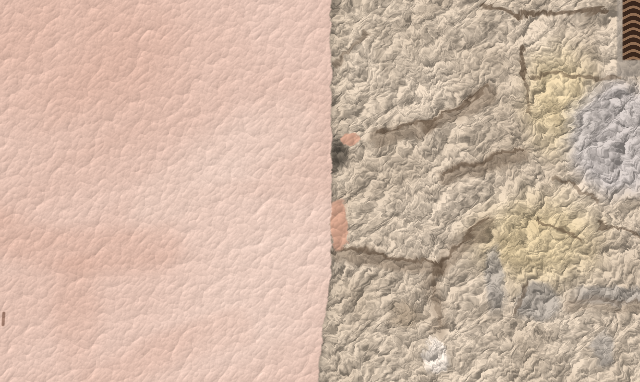
A Shadertoy shader for this texture:

```glsl
// Weathered wall: smooth pink plaster on the left, rough bare masonry on the right.
// Cellular bumps lit from the upper left give the grain, layered sines give stains
// and ragged outlines, and soft segments and ellipses place the cracks and patches.

const vec2 LIGHT_DIR = vec2(-0.6, 0.8);

vec2 hash2(vec2 p) {
    vec3 q = fract(vec3(p.xyx) * vec3(0.1031, 0.103, 0.0973));
    q += dot(q, q.yzx + 33.33);
    return fract((q.xx + q.yz) * q.zy);
}

// Squared distance to the nearest scattered point
float cellular(vec2 p) {
    vec2 cell = floor(p), f = p - cell;
    float nearest = 2.0;
    for (int j = -1; j <= 1; j++)
    for (int i = -1; i <= 1; i++) {
        vec2 o = vec2(i, j);
        vec2 d = o + hash2(cell + o + 40.0) - f;
        nearest = min(nearest, dot(d, d));
    }
    return nearest;
}

// Layered, folded sines, roughly -1 to 1
float stains(vec2 p) {
    float sum = 0.0, amp = 0.55;
    for (int i = 0; i < 5; i++) {
        p = mat2(0.8, 0.6, -0.6, 0.8) * p * 1.75 + 0.8 * sin(p.yx * 1.2 + float(i));
        sum += amp * sin(p.x) * cos(p.y);
        amp *= 0.72;
    }
    return sum;
}

// Bump height whose octaves contribute equal slopes
float relief(vec2 p, float scale, int octaves) {
    float h = 0.0;
    for (int i = 0; i < octaves; i++) {
        vec2 q = p * scale + 0.35 * sin(p.yx * scale * 1.9 + float(i));
        h -= cellular(q + 17.0 * float(i)) / scale;
        scale *= 0.53;
    }
    return h;
}

float slopeLight(vec2 p, float scale, int octaves, float reach) {
    return (relief(p, scale, octaves) - relief(p + reach * LIGHT_DIR, scale, octaves)) / reach;
}

float crack(vec2 p, vec2 a, vec2 b, float width) {
    vec2 d = b - a;
    float t = clamp(dot(p - a, d) / dot(d, d), 0.0, 1.0);
    return 1.0 - smoothstep(0.3 * width, width, length(p - a - d * t));
}

// Dark lip with a wider shadow beneath it
float ledge(vec2 p, vec2 a, vec2 b) {
    return 0.5 * crack(p, a, b, 0.007) + 0.55 * crack(p + vec2(0.0, 0.014), a, b, 0.032);
}

float patchMask(vec2 p, vec2 centre, vec2 radius, float soft) {
    return 1.0 - smoothstep(1.0 - soft, 1.0 + soft, length((p - centre) / radius));
}

vec3 plaster(vec2 p) {
    float tone = stains(p * vec2(2.2, 3.0) + 1.7);
    vec3 col = vec3(0.885, 0.755, 0.695) + 0.022 * tone * vec3(0.7, 1.0, 1.1);
    // Worn ochre areas and pale sweeps
    float worn = 0.8 * patchMask(p, vec2(0.2, 0.9), vec2(0.33, 0.2), 0.7);
    vec2 wavy = p + vec2(0.0, 0.025 * sin(p.x * 9.0) + 0.012 * tone);
    worn += 0.6 * crack(wavy, vec2(-0.1, 0.4), vec2(0.42, 0.34), 0.09);
    worn += 0.4 * crack(wavy, vec2(0.25, 0.02), vec2(0.62, 0.13), 0.07);
    worn += 0.5 * patchMask(p, vec2(0.2, 0.18), vec2(0.06, 0.13), 0.6);
    col -= worn * vec3(0.028, 0.052, 0.06);
    float pale = patchMask(p, vec2(0.7, 0.26), vec2(0.2, 0.3), 0.7)
        + 0.8 * crack(wavy, vec2(0.42, 0.45), vec2(0.75, 0.68), 0.12);
    col += pale * vec3(0.018, 0.032, 0.034);
    col *= 1.0 + 0.032 * slopeLight(p, 105.0, 3, 0.003);
    col -= 0.3 * crack(p, vec2(0.008, 0.15), vec2(0.01, 0.18), 0.006);
    return col;
}

float masonryCracks(vec2 p) {
    float d = crack(p, vec2(1.26, 0.99), vec2(1.35, 0.96), 0.009);
    d += crack(p, vec2(1.35, 0.96), vec2(1.59, 0.967), 0.010);
    d += crack(p, vec2(1.374, 0.88), vec2(1.37, 0.79), 0.009);
    d += 0.6 * crack(p, vec2(1.37, 0.79), vec2(1.39, 0.70), 0.007);
    d += 0.7 * crack(p, vec2(1.39, 0.80), vec2(1.61, 0.80), 0.008);
    d += 0.6 * crack(p, vec2(0.87, 0.826), vec2(0.967, 0.913), 0.008);
    d += 0.8 * crack(p, vec2(1.41, 0.424), vec2(1.52, 0.37), 0.007);
    d += 0.7 * crack(p, vec2(1.457, 0.526), vec2(1.565, 0.478), 0.007);
    d += 0.8 * crack(p, vec2(1.565, 0.417), vec2(1.68, 0.387), 0.008);
    d += 0.7 * crack(p, vec2(1.35, 0.19), vec2(1.38, 0.25), 0.010);
    d += ledge(p, vec2(0.99, 0.652), vec2(1.13, 0.685)) + ledge(p, vec2(1.13, 0.685), vec2(1.28, 0.77));
    d += ledge(p, vec2(1.17, 0.555), vec2(1.37, 0.61));
    d += ledge(p, vec2(0.89, 0.348), vec2(1.15, 0.315)) + ledge(p, vec2(1.15, 0.315), vec2(1.28, 0.435));
    d += 0.7 * ledge(p, vec2(1.13, 0.283), vec2(1.15, 0.15)) + 0.6 * ledge(p, vec2(1.5, 0.22), vec2(1.68, 0.21));
    return min(d, 1.2);
}

vec3 masonry(vec2 p) {
    float tone = stains(p * 7.0);
    vec2 w = p + 0.013 * vec2(stains(p * 19.0), stains(p * 19.0 + 5.0));
    vec3 col = vec3(0.755, 0.69, 0.615) + 0.045 * tone;
    float ochre = patchMask(w, vec2(1.467, 0.74), vec2(0.09, 0.13), 0.6)
        + patchMask(w, vec2(1.41, 0.37), vec2(0.15, 0.11), 0.6);
    col += ochre * vec3(0.025, 0.015, -0.045);
    col = mix(col, vec3(0.71, 0.68, 0.67), 0.85 * patchMask(w, vec2(1.62, 0.64), vec2(0.14, 0.15), 0.25));
    // Grey mortar, a pale chunk and a brown hollow
    float grey = patchMask(w, vec2(1.293, 0.272), vec2(0.026, 0.087), 0.3)
        + patchMask(w, vec2(1.41, 0.207), vec2(0.06, 0.048), 0.3)
        + patchMask(w, vec2(1.6, 0.228), vec2(0.1, 0.026), 0.3)
        + patchMask(w, vec2(1.58, 0.087), vec2(0.03, 0.048), 0.3);
    col = mix(col, vec3(0.62, 0.59, 0.56), 0.75 * min(grey, 1.0));
    col = mix(col, vec3(0.87, 0.82, 0.77), patchMask(w, vec2(1.14, 0.065), vec2(0.03, 0.043), 0.2));
    col -= 0.13 * patchMask(w, vec2(1.065, 0.174), vec2(0.045, 0.03), 0.5);
    col *= 1.0 + 0.115 * clamp(slopeLight(w, 95.0, 4, 0.004), -3.0, 2.0);
    return mix(col, vec3(0.33, 0.26, 0.20), 0.62 * masonryCracks(w));
}

void mainImage(out vec4 fragColor, in vec2 fragCoord) {
    vec2 p = fragCoord / iResolution.y;
    float aa = 1.2 / iResolution.y;
    float ragged = stains(vec2(p.y * 28.0, 2.0));
    float edge = 0.867 - 0.035 * smoothstep(0.32, 0.0, p.y) + 0.005 * ragged;
    float side = p.x - edge;
    vec3 wall = masonry(p);

    // Shadow along the broken edge, with plaster remnants clinging to it
    wall *= 1.0 - (0.26 + 0.14 * ragged) * exp(-max(side, 0.0) / 0.009);
    vec2 w = p + 0.009 * vec2(stains(p * 23.0), stains(p * 23.0 + 3.0));
    wall *= 1.0 - 0.45 * patchMask(w, vec2(0.885, 0.60), vec2(0.018, 0.04), 0.5);
    float remnant = max(patchMask(w, vec2(0.917, 0.635), vec2(0.026, 0.02), 0.15),
        patchMask(w, vec2(0.887, 0.41), vec2(0.024, 0.065), 0.15));
    vec3 scrap = vec3(0.81, 0.63, 0.54) * (1.0 + 0.07 * slopeLight(p, 60.0, 2, 0.004));
    wall = mix(wall, scrap, remnant);

    // Slatted opening in the upper right corner, with its grey jamb
    float jamb = smoothstep(-aa, aa, p.x - 1.615) * smoothstep(-aa, aa, p.y - 0.80);
    wall = mix(wall, vec3(0.61, 0.57, 0.53), 0.6 * jamb);
    float opening = smoothstep(-aa, aa, p.x - 1.63) * smoothstep(-aa, aa, p.y - 0.843);
    float slat = smoothstep(0.1, 0.6, sin(p.y * 330.0 + 2.0 * sin(p.x * 90.0)));
    wall = mix(wall, mix(vec3(0.22, 0.15, 0.11), vec3(0.56, 0.43, 0.33), slat), opening);

    vec3 col = mix(plaster(p), wall, smoothstep(-aa, aa, side));
    fragColor = vec4(clamp(col, 0.0, 1.0), 1.0);
}
```
